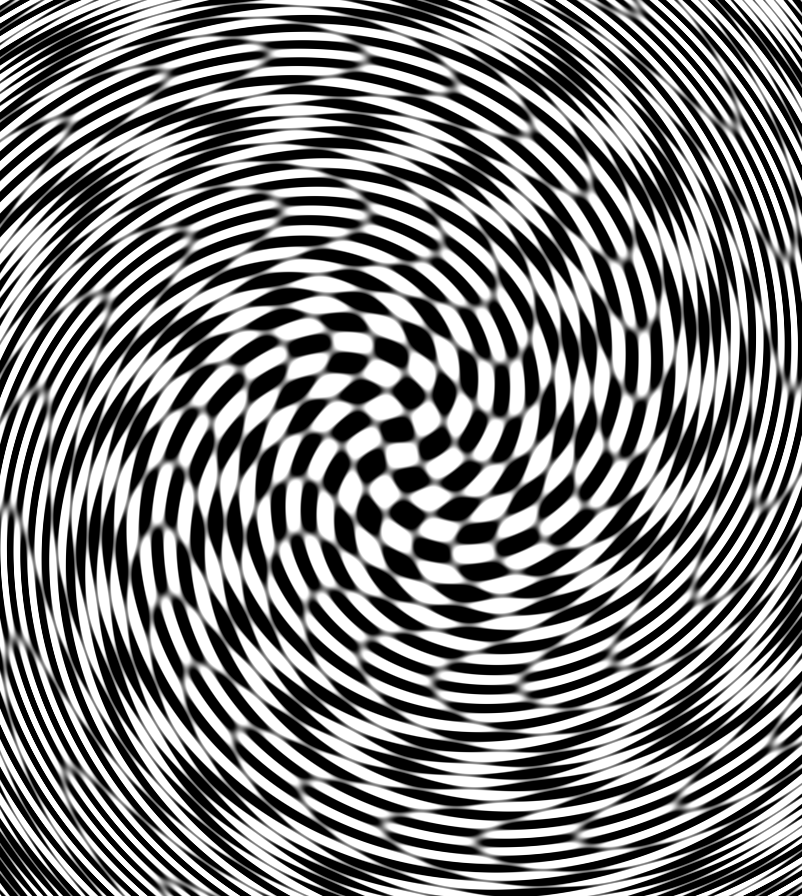
This pattern is drawn by a Shadertoy shader. Its source:

```glsl
// Turn a point clockwise, further the farther it lies from the middle
vec2 swirl(vec2 p, float turnRate) {
    float angle = turnRate * length(p);
    float c = cos(angle), s = sin(angle);
    return vec2(c * p.x + s * p.y, c * p.y - s * p.x);
}

// Signed checker wave: positive in light cells, negative in dark ones
float checkerWave(vec2 p) {
    vec2 wave = cos(p * vec2(84.2, 110.2) + vec2(0.0, 0.9));
    return wave.x * wave.y;
}

void mainImage(out vec4 fragColor, in vec2 fragCoord) {
    vec2 p = (fragCoord - 0.5 * iResolution.xy) / iResolution.y;

    // Soft threshold between black and white
    float light = smoothstep(-0.23, 0.23, checkerWave(swirl(p, 8.0)));
    fragColor = vec4(vec3(light), 1.0);
}
```
